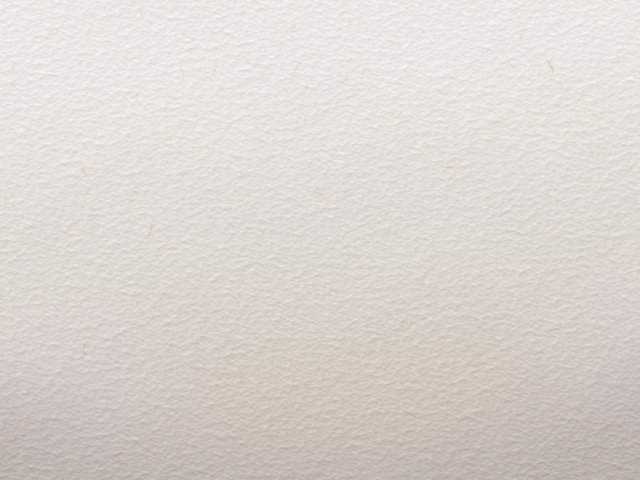
Give the GLSL for this texture, as a WebGL 2 fragment shader.

```glsl
#version 300 es
precision highp float;
// Rough cream paper in soft falling light, with a fine pressed grain and scattered tan fibres.

uniform vec2 u_resolution;
out vec4 fragColor;

const vec3 LIT_PAPER   = vec3(0.922, 0.910, 0.896);
const vec3 MID_PAPER   = vec3(0.868, 0.846, 0.826);
const vec3 WARM_SHADE  = vec3(0.818, 0.777, 0.738);
const vec3 MAUVE_SHADE = vec3(0.822, 0.782, 0.778);
const vec3 DEEP_SHADE  = vec3(0.735, 0.695, 0.680);
const vec3 FIBRE_TAN   = vec3(0.80, 0.67, 0.50);

const vec2  FINE_GRAIN   = vec2(74.0, 148.0);  // cells per canvas height
const vec2  COARSE_GRAIN = vec2(38.0, 84.0);
const float FINE_RELIEF   = 0.066;
const float COARSE_RELIEF = 0.060;
const float GRAIN_TILT    = 0.32;              // radians, either way
const float MOTTLE        = 0.004;
const float CELL_SOFTNESS = 9.0;

vec2 hash2(vec2 p) {
    vec3 q = fract(p.xyx * vec3(0.1031, 0.1030, 0.0973));
    q += dot(q, q.yzx + 33.33);
    return fract((q.xx + q.yz) * q.zy);
}

vec2 rotate(vec2 p, float angle) {
    float c = cos(angle), s = sin(angle);
    return vec2(c * p.x + s * p.y, c * p.y - s * p.x);
}

// Smoothed cellular distance: rounded pits separated by soft ridges
float cellHeight(vec2 p) {
    vec2 cell = floor(p);
    float sum = 0.0;
    for (int j = -1; j <= 1; j++)
    for (int i = -1; i <= 1; i++) {
        vec2 id = cell + vec2(i, j);
        vec2 d = id + hash2(id) - p;
        sum += exp(-CELL_SOFTNESS * dot(d, d));
    }
    return -log(sum + 0.001) / CELL_SOFTNESS;
}

// Light from above: the slope of the height along the light direction
float relief(vec2 p) {
    const vec2 toLight = vec2(-0.10, 0.38);
    return cellHeight(p) - cellHeight(p + toLight);
}

// Layered sines bend the grain slightly
vec2 wander(vec2 p) {
    return vec2(sin(p.y * 31.0 + 2.0 * sin(p.x * 13.0)),
                sin(p.x * 37.0 + 2.3 * sin(p.y * 23.0)));
}

float mottle(vec2 p) {
    return (sin(p.x * 9.0 + 2.0 * sin(p.y * 7.0))
          + sin(p.y * 19.0 + 2.0 * sin(p.x * 11.0 + 1.0))
          + sin(p.x * 27.0 - p.y * 33.0)) / 3.0;
}

// Short curved strokes, at most one per cell; lengths in canvas heights
float fibres(vec2 p, float density, float share, float halfLength, float width) {
    float aa = 0.8 / u_resolution.y;
    vec2 cell = floor(p * density);
    float cover = 0.0;
    for (int j = -1; j <= 1; j++)
    for (int i = -1; i <= 1; i++) {
        vec2 id = cell + vec2(i, j);
        vec2 kind = hash2(id + 71.0);
        vec2 form = hash2(id + 139.0);
        vec2 d = p - (id + hash2(id + 17.0)) / density;
        d = rotate(d, (form.x - 0.5) * 2.8);
        float len = halfLength * mix(0.35, 1.0, form.y);
        d.y += (kind.y - 0.5) * 0.7 * d.x * d.x / len;
        float along = max(abs(d.x) - len, 0.0);
        float dist = length(vec2(along, d.y)) - width;
        float present = step(kind.x, share) * mix(0.35, 1.0, form.y);
        cover = max(cover, present * (1.0 - smoothstep(-aa, aa, dist)));
    }
    return cover;
}

// Broad light: bright top, warm lower centre, mauve sides, deep lower corners
vec3 paperLight(vec2 uv) {
    float fall = 1.0 - uv.y + 0.10 * (uv.x - 0.5);
    float side = abs(uv.x - 0.56);
    vec3 shade = mix(WARM_SHADE, MAUVE_SHADE, smoothstep(0.12, 0.46, side));
    vec3 tone = mix(LIT_PAPER, MID_PAPER, smoothstep(0.05, 0.60, fall));
    tone = mix(tone, shade, smoothstep(0.48, 0.88, fall));
    float deep = smoothstep(0.80, 1.10, fall + 0.45 * side * side);
    return mix(tone, DEEP_SHADE, deep);
}

void main() {
    vec2 uv = gl_FragCoord.xy / u_resolution;
    vec2 p = gl_FragCoord.xy / u_resolution.y;

    vec3 color = paperLight(uv);

    // Tan fibres: a few clear ones among many faint ones
    float clear = fibres(p, 7.0, 0.22, 0.016, 0.0014);
    float faint = fibres(p + 5.3, 26.0, 0.45, 0.014, 0.0008);
    color = mix(color, FIBRE_TAN, max(0.50 * clear, 0.24 * faint));

    // Pressed grain: two crossing fine layers over a coarser one
    vec2 bent = p + 0.002 * wander(p);
    float grain = FINE_RELIEF * (relief(rotate(bent, GRAIN_TILT) * FINE_GRAIN + 90.0)
                               + relief(rotate(bent, -GRAIN_TILT) * FINE_GRAIN + 190.0))
                + COARSE_RELIEF * relief(bent * COARSE_GRAIN + 40.0);
    grain *= mix(1.15, 0.85, uv.y);
    color += grain * vec3(0.96, 1.0, 1.06) + MOTTLE * mottle(p);

    fragColor = vec4(clamp(color, 0.0, 1.0), 1.0);
}
```
